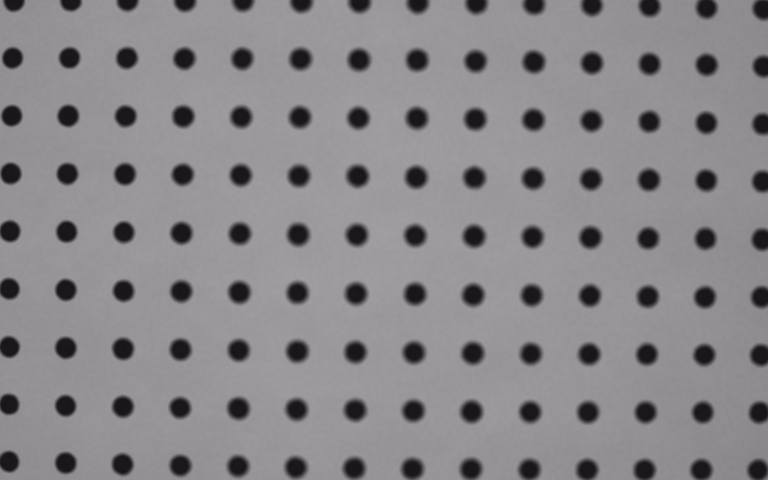
A Shadertoy shader for this pattern:

```glsl
// Perforated grey panel: a slightly tilted grid of soft black holes seen through a lens.

float hash(vec2 p) {
    vec3 h = fract(p.xyx * 0.1031);
    h += dot(h, h.yzx + 33.33);
    return fract((h.x + h.y) * h.z);
}

float valueNoise(vec2 p) {
    vec2 cell = floor(p), f = fract(p);
    f = f * f * (3.0 - 2.0 * f);
    return mix(mix(hash(cell), hash(cell + vec2(1, 0)), f.x),
               mix(hash(cell + vec2(0, 1)), hash(cell + vec2(1, 1)), f.x), f.y);
}

// Panel tone: light falloff, drifting clouds and fine grain.
float panelTone(vec2 p) {
    vec2 fromLight = p - vec2(-0.1, 0.05);
    float tone = 0.615 - 0.068 * dot(fromLight, fromLight);
    tone += 0.014 * (valueNoise(p * vec2(5.0, 11.0) + 40.0) - 0.5);
    tone += 0.012 * (valueNoise(p * vec2(18.0, 26.0) + 70.0) - 0.5);
    tone += 0.016 * (valueNoise(p * 150.0 + 300.0) - 0.5);
    return tone;
}

// Coverage of the nearest hole, from 0 on the panel to 1 in its core.
float holes(vec2 p) {
    // Barrel distortion, then a small clockwise tilt.
    vec2 q = p * (1.0 + 0.02 * dot(p, p)) - vec2(-0.0563, 0.0104);
    q = vec2(q.x - 0.011 * q.y, q.y + 0.011 * q.x);

    float pitch = 0.1221;
    vec2 id = floor(q / pitch + 0.5);
    vec2 local = q - id * pitch;

    // Small differences in place, size and outline.
    local -= 0.0012 * (vec2(hash(id + 50.0), hash(id + 90.0)) - 0.5);
    float radius = 0.0219 + 0.0008 * (hash(id + 130.0) - 0.5);
    radius += 0.0012 * (valueNoise(p * 90.0 + 200.0) - 0.5);

    // Focus is sharpest at the left and softest in the middle.
    float blur = mix(0.0055, 0.0092, smoothstep(-0.8, -0.1, p.x))
               - 0.0014 * smoothstep(0.2, 0.8, p.x);
    return 1.0 - smoothstep(radius - blur, radius + blur, length(local));
}

void mainImage(out vec4 fragColor, in vec2 fragCoord) {
    vec2 p = (fragCoord - 0.5 * iResolution.xy) / iResolution.y;

    vec3 panel = panelTone(p) * vec3(1.0, 0.985, 1.0);
    vec3 hole = vec3(0.1, 0.09, 0.1) + 0.012 * (valueNoise(p * 120.0 + 500.0) - 0.5);
    fragColor = vec4(mix(panel, hole, holes(p)), 1.0);
}
```
